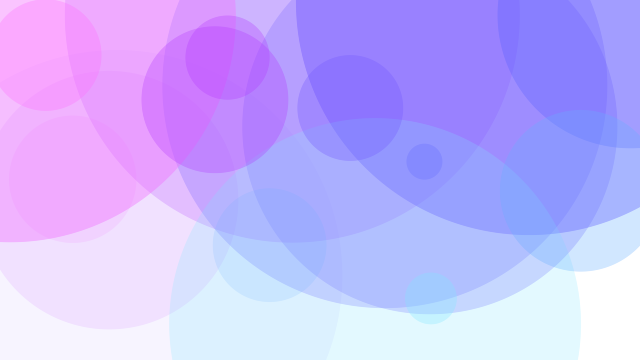
Reproduce this background procedurally as a Shadertoy shader.

```glsl
// Overlapping translucent discs on white, running from pink on the left
// through violet to blue on the right, with pale aqua at the bottom.
// Each disc is a smooth-edged circle distance, blended over those beneath it.

const vec3 PAPER      = vec3(1.00, 1.00, 1.00);
const vec3 MIST       = vec3(0.85, 0.80, 1.00);
const vec3 ORCHID     = vec3(0.86, 0.62, 1.00);
const vec3 PINK       = vec3(0.95, 0.45, 1.00);
const vec3 HOT_PINK   = vec3(1.00, 0.42, 1.00);
const vec3 MAGENTA    = vec3(0.70, 0.22, 1.00);
const vec3 VIOLET     = vec3(0.76, 0.42, 1.00);
const vec3 PERIWINKLE = vec3(0.51, 0.43, 1.00);
const vec3 INDIGO     = vec3(0.44, 0.34, 1.00);
const vec3 BLUE       = vec3(0.33, 0.37, 1.00);
const vec3 SKY        = vec3(0.40, 0.68, 1.00);
const vec3 AQUA       = vec3(0.50, 0.90, 1.00);

const float FAINT  = 0.22;  // opacity of the palest discs
const float LIGHT  = 0.30;  // opacity of most discs
const float STRONG = 0.42;  // opacity of the richest discs
const float EDGE_PIXELS = 1.2;

// Blends one disc over the colour; lengths are in canvas heights.
void disc(inout vec3 color, vec2 p, vec2 center, float radius, vec3 tint, float opacity) {
    float halfEdge = 0.5 * EDGE_PIXELS / iResolution.y;
    float d = length(p - center) - radius;
    float coverage = 1.0 - smoothstep(-halfEdge, halfEdge, d);
    color = mix(color, tint, opacity * coverage);
}

void mainImage(out vec4 fragColor, in vec2 fragCoord) {
    vec2 p = fragCoord / iResolution.y;
    vec3 color = PAPER;

    // Pale wash in the lower left
    disc(color, p, vec2(0.324, 0.234), 0.627, MIST, FAINT);
    disc(color, p, vec2(0.303, 0.444), 0.359, ORCHID, FAINT);

    // Large discs hanging from the top
    disc(color, p, vec2(0.812, 0.958), 0.632, VIOLET, LIGHT);
    disc(color, p, vec2(1.069, 0.762), 0.618, PERIWINKLE, LIGHT);
    disc(color, p, vec2(1.194, 0.648), 0.521, PERIWINKLE, LIGHT);
    disc(color, p, vec2(1.470, 0.995), 0.648, INDIGO, STRONG);
    disc(color, p, vec2(0.028, 0.954), 0.627, PINK, STRONG);

    // Aqua pool at the bottom and blue discs at the right
    disc(color, p, vec2(1.042, 0.100), 0.572, AQUA, FAINT);
    disc(color, p, vec2(1.752, 0.958), 0.370, BLUE, LIGHT);
    disc(color, p, vec2(1.613, 0.470), 0.2245, SKY, LIGHT);

    // Small pink and magenta discs
    disc(color, p, vec2(0.127, 0.847), 0.155, HOT_PINK, LIGHT);
    disc(color, p, vec2(0.202, 0.502), 0.177, PINK, 0.6 * FAINT);
    disc(color, p, vec2(0.597, 0.723), 0.204, MAGENTA, LIGHT);
    disc(color, p, vec2(0.632, 0.840), 0.117, MAGENTA, LIGHT);

    // Small cool discs
    disc(color, p, vec2(0.973, 0.700), 0.147, INDIGO, LIGHT);
    disc(color, p, vec2(0.749, 0.319), 0.158, SKY, 0.7 * FAINT);
    disc(color, p, vec2(1.179, 0.551), 0.050, BLUE, FAINT);
    disc(color, p, vec2(1.197, 0.171), 0.072, AQUA, LIGHT);

    fragColor = vec4(color, 1.0);
}
```
